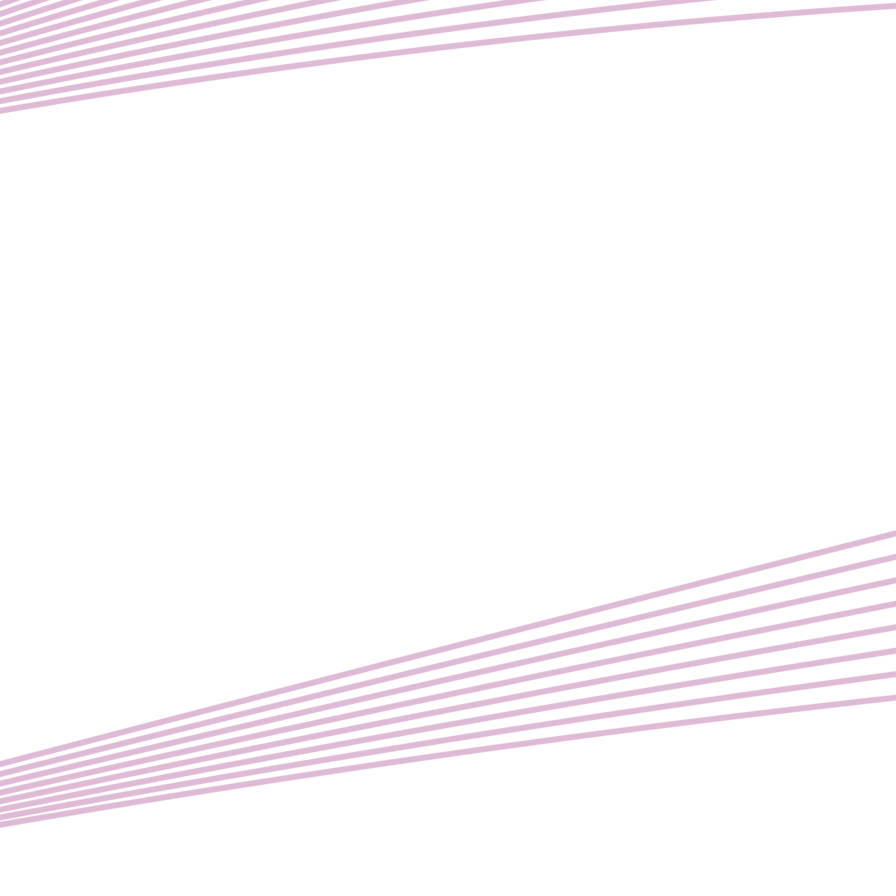
Give the GLSL for this background, as a Shadertoy shader.

```glsl
const vec3 PAPER = vec3(1.0);
const vec3 MAUVE = vec3(0.87, 0.73, 0.84);
const float HALF_WIDTH = 0.0033;
const int LOWER_COUNT = 8;
const int UPPER_COUNT = 12;

// Coverage of a parabolic strand between two edge heights, raised by bow at its middle
float strand(vec2 p, float leftY, float rightY, float bow, float halfWidth, float soft) {
    float height = mix(leftY, rightY, p.x) + 4.0 * bow * p.x * (1.0 - p.x);
    float slope = rightY - leftY + 4.0 * bow * (1.0 - 2.0 * p.x);
    float dist = abs(p.y - height) / sqrt(1.0 + slope * slope);
    return 1.0 - smoothstep(halfWidth - soft, halfWidth + soft, dist);
}

// Fan opening to the right, packed more tightly toward its lower left
float lowerFan(vec2 p, float halfWidth, float soft) {
    float ink = 0.0;
    for (int i = 0; i < LOWER_COUNT; i++) {
        float k = float(i);
        float leftY = 0.0794 + 0.0080 * k + 0.00024 * k * k;
        float rightY = 0.2214 + 0.0262 * k;
        float bow = mix(0.0078, 0.0010, k / float(LOWER_COUNT - 1));
        ink = max(ink, strand(p, leftY, rightY, bow, halfWidth, soft));
    }
    return ink;
}

// Steepening fan that leaves through the top edge
float upperFan(vec2 p, float halfWidth, float soft) {
    float ink = 0.0;
    for (int i = 0; i < UPPER_COUNT; i++) {
        float k = float(i);
        float leftY = 0.8763 + 0.0108 * k;
        float rightY = 0.9935 + 0.0285 * k;
        ink = max(ink, strand(p, leftY, rightY, 0.013, halfWidth, soft));
    }
    return ink;
}

void mainImage(out vec4 fragColor, in vec2 fragCoord) {
    vec2 p = fragCoord / iResolution.xy;
    float soft = 0.9 / iResolution.y;
    float ink = max(lowerFan(p, HALF_WIDTH, soft), upperFan(p, HALF_WIDTH, soft));
    fragColor = vec4(mix(PAPER, MAUVE, ink), 1.0);
}
```
